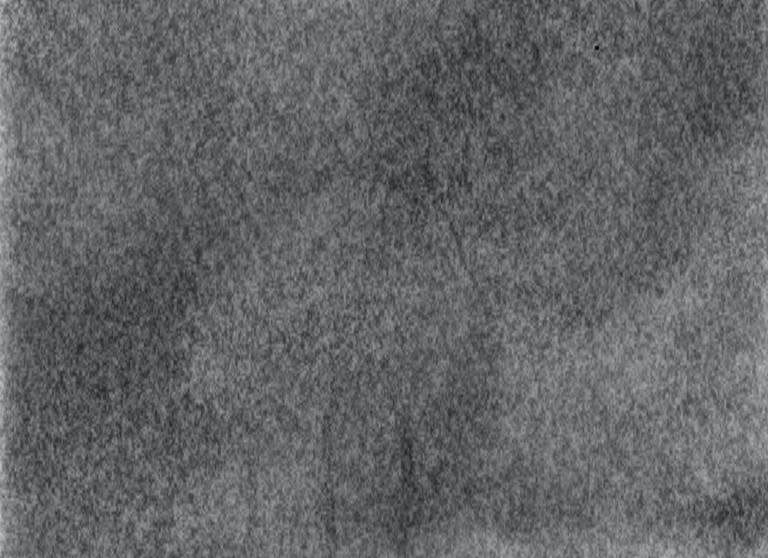
This texture is drawn by a Shadertoy shader. Its source:

```glsl
// A grey ink wash on rough paper: slanted, warped clouds of pigment with soft
// tide lines, fine upright paper grain, pale worn borders, drips and specks.
// Clouds are stretched value-noise fbm; drips and specks are placed by loops.

const float BASE_GREY     = 0.408;
const vec3  COOL_TINT     = vec3(-0.003, 0.0, 0.007);
const vec2  SLANT         = vec2(0.77, 0.638);   // direction of the brush
const vec2  CLOUD_SCALE   = vec2(2.7, 4.8);      // along and across the slant
const float CLOUD_DEPTH   = 0.31;
const float TIDE_DEPTH    = 0.032;
const vec2  MOTTLE_SCALE  = vec2(75.0, 48.0);
const float MOTTLE_DEPTH  = 0.075;
const vec2  GRAIN_SCALE   = vec2(195.0, 100.0);
const float GRAIN_DEPTH   = 0.18;
const vec2  FIBRE_SCALE   = vec2(330.0, 210.0);
const float FIBRE_DEPTH   = 0.17;
const int   DRIPS         = 3;
const int   SPECKS        = 14;
const vec2  INK_DOT       = vec2(1.07, 0.914);

float hash(vec2 p) {
    return fract(sin(dot(p, vec2(12.9898, 78.233))) * 43758.5453);
}

float noise(vec2 p) {
    vec2 i = floor(p), f = fract(p);
    f = f * f * (3.0 - 2.0 * f);
    return mix(mix(hash(i), hash(i + vec2(1, 0)), f.x),
               mix(hash(i + vec2(0, 1)), hash(i + vec2(1, 1)), f.x), f.y);
}

float fbm(vec2 p) {
    float sum = 0.0, amp = 0.5;
    for (int i = 0; i < 5; i++) {
        sum += amp * noise(p);
        p = p * 2.03 + vec2(17.3, 9.1);
        amp *= 0.5;
    }
    return sum / 0.96875;
}

// Slanted clouds plus half-hard edges where the wash dried
float wash(vec2 p) {
    vec2 q = vec2(dot(p, SLANT), dot(p, vec2(-SLANT.y, SLANT.x)));
    vec2 warp = vec2(fbm(p * 3.5 + 4.7), fbm(p * 3.5 + 31.2)) - 0.5;
    q += 0.22 * warp;
    float cloud = fbm(q * CLOUD_SCALE + 23.0) - 0.5;
    float tide = smoothstep(0.47, 0.54, fbm(q * CLOUD_SCALE * 0.9 + 61.0)) - 0.5;
    return CLOUD_DEPTH * cloud + TIDE_DEPTH * tide;
}

// Upright paper tooth in three sizes
float paper(vec2 p) {
    p.x += 0.006 * noise(p * 22.0);
    float mottle = noise(p * MOTTLE_SCALE) - 0.5;
    float grain = noise(p * GRAIN_SCALE + 7.0) - 0.5;
    float fibre = noise(p * FIBRE_SCALE + 40.0) - 0.5;
    float strength = 0.75 + 0.5 * fbm(p * 5.0 + 80.0);
    return strength * (MOTTLE_DEPTH * mottle + GRAIN_DEPTH * grain + FIBRE_DEPTH * fibre);
}

// Paler pigment towards the sides and the foot of the sheet
float border(vec2 p, float width) {
    float wear = 0.4 + 1.2 * fbm(p * 9.0 + 12.0);
    float left = 0.23 * exp(-p.x / (0.018 * wear));
    float right = 0.09 * exp(-(width - p.x) / (0.035 * wear));
    float foot = 0.15 * smoothstep(0.085 * wear, 0.0, p.y);
    return left + right + foot * smoothstep(0.25, 0.95, p.x);
}

// Thin dark runs that fade upwards
float drips(vec2 p) {
    float dark = 0.0;
    for (int i = 0; i < DRIPS; i++) {
        float id = float(i);
        float top = 0.17 + 0.2 * hash(vec2(id, 3.0));
        float x = 0.46 + 0.135 * id + 0.022 * (noise(vec2(p.y * 11.0, id * 9.0)) - 0.5);
        float d = abs(p.x - x);
        float run = 0.04 * exp(-d * d / 0.00025) + 0.055 * smoothstep(0.005, 0.001, abs(d - 0.005));
        float patchy = 0.35 + 0.9 * noise(vec2(p.y * 24.0, id * 5.0));
        dark += run * patchy * smoothstep(top, top - 0.07, p.y);
    }
    return dark;
}

// Small pale spots where the pigment was lifted
float specks(vec2 p, float width) {
    float pale = 0.0;
    for (int i = 0; i < SPECKS; i++) {
        float id = float(i);
        vec2 centre = vec2(width * hash(vec2(id, 1.7)), hash(vec2(id, 8.3)));
        float radius = mix(0.003, 0.011, pow(hash(vec2(id, 5.1)), 2.0));
        float ragged = length(p - centre) + 0.004 * (noise(p * 140.0) - 0.5);
        pale += 0.075 * smoothstep(radius, radius * 0.4, ragged);
    }
    return pale;
}

void mainImage(out vec4 fragColor, in vec2 fragCoord) {
    vec2 p = fragCoord / iResolution.y;
    float width = iResolution.x / iResolution.y;

    float grey = BASE_GREY + wash(p) + paper(p);
    grey += border(p, width) + specks(p, width) - drips(p);

    float dotMask = smoothstep(0.0055, 0.0025, length(p - INK_DOT));
    grey = mix(grey, 0.06, dotMask);

    fragColor = vec4(clamp(grey + COOL_TINT, 0.0, 1.0), 1.0);
}
```
